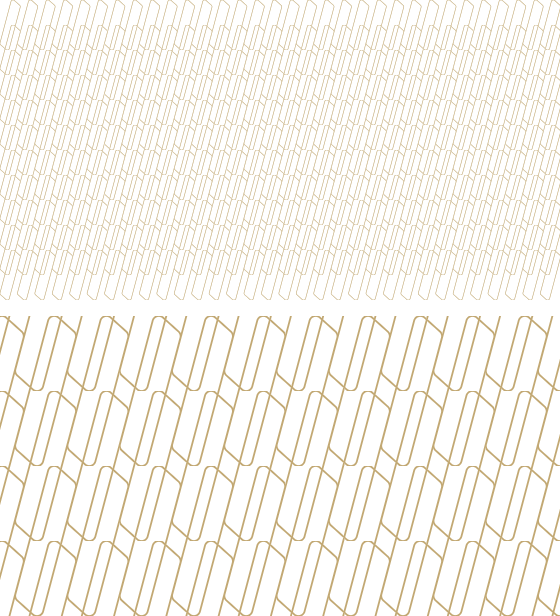
Top, the full canvas; bottom, a detail of the centre.
Write a Shadertoy shader that draws this pattern.

```glsl
// Draws overlapping rows of slanted, rounded outline links in thin gold on white.

const float BANDS = 12.0;             // canvas height in row steps; each link is two steps tall
const vec2 LINKS = vec2(32.0, 11.0);  // columns and rows of links
const float COLUMN_STEP = 0.6972;
const vec2 LONG_HALF = vec2(0.218, 0.823);
const vec2 SHORT_HALF = vec2(0.1031, -0.0928);
const float CORNER_RADIUS = 0.0845;
const float LINE_WIDTH = 0.024;
const vec3 PAPER = vec3(1.0);
const vec3 GOLD = vec3(0.76, 0.66, 0.45);

float cross2(vec2 a, vec2 b) {
    return a.x * b.y - a.y * b.x;
}

// Distance to a segment running from -halfDir to +halfDir
float segmentDistance(vec2 p, vec2 halfDir) {
    float t = clamp(dot(p, halfDir) / dot(halfDir, halfDir), -1.0, 1.0);
    return length(p - halfDir * t);
}

// Signed distance to a parallelogram spanned by two half edges
float parallelogram(vec2 p, vec2 u, vec2 v) {
    vec2 k = vec2(cross2(p, v), cross2(u, p)) / cross2(u, v);
    vec2 side = vec2(k.x < 0.0 ? -1.0 : 1.0, k.y < 0.0 ? -1.0 : 1.0);
    float d = min(segmentDistance(p - side.x * u, v),
                  segmentDistance(p - side.y * v, u));
    return max(abs(k.x), abs(k.y)) < 1.0 ? -d : d;
}

float linkOutline(vec2 p, vec2 u, vec2 v, float radius) {
    return abs(parallelogram(p, u, v) - radius);
}

// Box-filtered coverage, which keeps lines thinner than a pixel faint
float strokeCoverage(float d, float width, float pixel) {
    vec2 edges = (vec2(0.5, -0.5) * width - d) / pixel + 0.5;
    edges = clamp(edges, 0.0, 1.0);
    return edges.x - edges.y;
}

// Nearest outline among the links that can reach this point
float linkField(vec2 p) {
    float halfWidth = LONG_HALF.x + SHORT_HALF.x + CORNER_RADIUS;
    vec2 nearest = vec2(round((p.x - halfWidth) / COLUMN_STEP), floor(p.y));
    float d = 1e3;
    for (int row = -1; row <= 0; row++) {
        for (int column = -1; column <= 1; column++) {
            vec2 id = nearest + vec2(column, row);
            if (any(lessThan(id, vec2(0.0))) || any(greaterThanEqual(id, LINKS))) continue;
            vec2 center = vec2(halfWidth + id.x * COLUMN_STEP, id.y + 1.0);
            d = min(d, linkOutline(p - center, LONG_HALF, SHORT_HALF, CORNER_RADIUS));
        }
    }
    return d;
}

void mainImage(out vec4 fragColor, in vec2 fragCoord) {
    float pixel = BANDS / iResolution.y;
    float ink = strokeCoverage(linkField(fragCoord * pixel), LINE_WIDTH, pixel);
    fragColor = vec4(mix(PAPER, GOLD, ink), 1.0);
}
```
